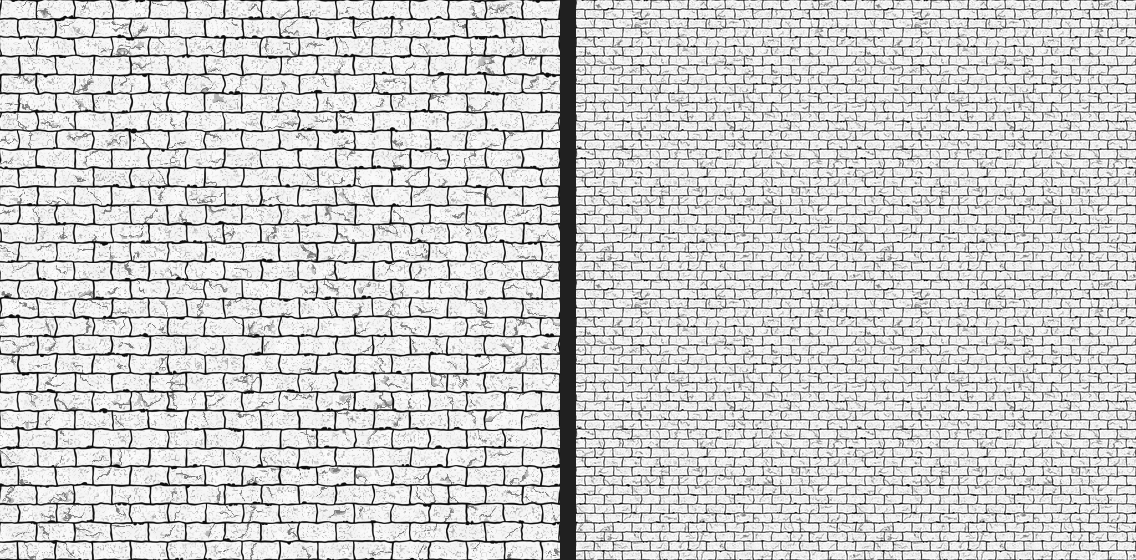
Left, the tile; right, the same tile 2 across and 2 down.
Give the GLSL for this texture map, as a Shadertoy shader.

```glsl
// Tiling wall of pale worn bricks in running bond, 15 across and 30 rows high.
// Each brick is a rounded box distance, bitten by edge chips; jagged cracks,
// flaked patches and fine grain come from hashes and wrapping value noise.

const vec2 BRICKS = vec2(15.0, 30.0);
const vec2 HALF_BRICK = vec2(1.0, 0.5);   // in units of one row height
const float NO_WRAP = 4096.0;

float hash(vec2 p) {
    vec3 h = fract(vec3(p.xyx) * 0.1031);
    h += dot(h, h.yzx + 33.33);
    return fract((h.x + h.y) * h.z);
}

// Value noise whose lattice repeats after a whole number of cells
float noise(vec2 p, float period) {
    vec2 cell = floor(p), f = fract(p);
    f = f * f * (3.0 - 2.0 * f);
    vec2 a = mod(cell, period), b = mod(cell + 1.0, period);
    return mix(mix(hash(a), hash(vec2(b.x, a.y)), f.x),
               mix(hash(vec2(a.x, b.y)), hash(b), f.x), f.y);
}

float fbm(vec2 p, float period) {
    float sum = 0.0, amp = 0.53;
    for (int i = 0; i < 4; i++) {
        sum += amp * noise(p, period);
        p *= 2.0;
        period *= 2.0;
        amp *= 0.5;
    }
    return sum;
}

// Depth inside the brick face, zero at its edge
float brickDepth(vec2 q, float radius) {
    vec2 e = abs(q) - HALF_BRICK + radius;
    return radius - length(max(e, 0.0)) - min(max(e.x, e.y), 0.0);
}

// Cluster of small bites along the upper or lower edge
float chipDepth(vec2 q, vec2 id, float depth) {
    if (hash(id + 71.0) > 0.5) return depth;
    float side = hash(id + 83.0) < 0.65 ? -0.5 : 0.5;
    float centre = mix(-1.0, 1.0, hash(id + 97.0));
    for (int i = 0; i < 4; i++) {
        vec2 seed = id + 113.0 + 19.0 * float(i);
        vec2 bite = vec2(centre + 0.5 * (hash(seed) - 0.5), side);
        float radius = mix(0.0, 0.1, hash(seed + 7.0));
        depth = min(depth, length(q - bite) - radius);
    }
    return depth;
}

// Darkening by one jagged crack with a flaked patch along one side
float crackShade(vec2 q, vec2 seed, float pixel) {
    float angle = 6.2832 * hash(seed);
    vec2 along = vec2(cos(angle), 0.8 * sin(angle));
    along = normalize(along);
    vec2 centre = (vec2(hash(seed + 3.0), hash(seed + 5.0)) - 0.5) * vec2(1.5, 0.7);
    vec2 r = q - centre;
    float t = dot(r, along);
    float s = dot(r, vec2(-along.y, along.x));
    vec2 shift = seed * 3.7 + 40.0;
    s += 0.65 * (fbm(q * 3.0 + shift, NO_WRAP) - 0.5);

    float reach = mix(0.35, 0.85, hash(seed + 11.0));
    float fade = 1.0 - smoothstep(0.6 * reach, reach, abs(t));
    float width = 0.025 * noise(vec2(t * 7.0, 2.0) + shift, NO_WRAP);
    float line = fade * (1.0 - smoothstep(width, width + pixel, abs(s)));

    float flake = fade * 0.5 * max(fbm(q * 2.5 + shift + 31.0, NO_WRAP) - 0.47, 0.0);
    flake *= step(0.35, hash(seed + 17.0)) * 2.0;
    float patchMask = smoothstep(-0.5 * pixel, 0.5 * pixel, s)
                    * smoothstep(0.0, pixel, flake - s);
    float patchTone = mix(0.32, 0.17, clamp(s / max(flake, 0.01), 0.0, 1.0));
    return max(0.5 * line, patchTone * patchMask);
}

// Fine speckle, gathered in cloudy areas
float grainShade(vec2 p, float period) {
    float speck = noise(p * 15.0, period * 15.0);
    float cloud = smoothstep(0.25, 0.7, noise(p * 3.0, period * 3.0));
    float mottle = noise(p * 2.0 + 9.0, period * 2.0);
    return 0.3 * smoothstep(0.48, 1.0, speck) * mix(0.3, 1.0, cloud) + 0.035 * mottle;
}

void mainImage(out vec4 fragColor, in vec2 fragCoord) {
    float rows = BRICKS.y;
    vec2 p = fragCoord / iResolution.xy * rows;
    float pixel = rows / iResolution.y;

    // Uneven joints
    vec2 bend = vec2(noise(p * 2.0, rows * 2.0), noise(p * 2.0 + 17.0, rows * 2.0)) - 0.5;
    vec2 rough = vec2(noise(p * 5.0, rows * 5.0), noise(p * 5.0 + 23.0, rows * 5.0)) - 0.5;
    vec2 w = p + bend * vec2(0.15, 0.09) + 0.05 * rough;

    // Running bond: even rows shift by half a brick
    float row = floor(w.y);
    float x = 0.5 * w.x + 0.5 * (1.0 - mod(row, 2.0));
    vec2 id = mod(vec2(floor(x), row), BRICKS);
    vec2 q = (vec2(fract(x), fract(w.y)) - 0.5) * vec2(2.0, 1.0);

    // Soft dark joint with varying width
    float depth = chipDepth(q, id, brickDepth(q, 0.09));
    float swell = 0.022 * (noise(p * 3.0 + 41.0, rows * 3.0) - 0.4);
    float face = smoothstep(0.0, 0.085, depth - swell);

    // Worn face
    float wear = grainShade(p, rows) * smoothstep(0.05, 0.17, depth);
    for (int i = 0; i < 2; i++) {
        vec2 seed = id + 211.0 + 57.0 * float(i);
        if (hash(seed + 29.0) < 0.55 - 0.25 * float(i))
            wear = max(wear, crackShade(q, seed, pixel));
    }

    float tone = mix(0.05, 0.985 - wear, face);
    fragColor = vec4(vec3(tone), 1.0);
}
```
